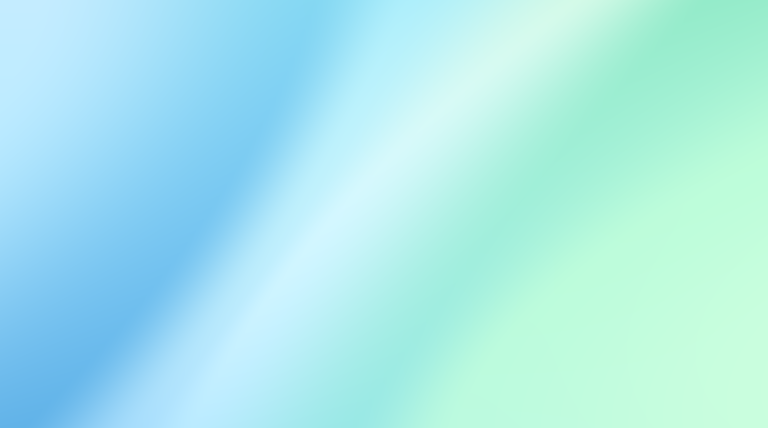
Reproduce this background procedurally as a Shadertoy shader.

```glsl
// Soft diagonal ribbons of pale blue, sky blue, white, mint and green.
// Each ribbon has a curved centre line u(v) and a tint that varies with v;
// neighbouring ribbons are blended from left to right.

// Ribbon centres across the canvas, at its bottom, middle and top.
const vec3 PALE_LINE   = vec3(-0.70, -0.15, 0.05);
const vec3 BLUE_LINE   = vec3( 0.03,  0.27, 0.41);
const vec3 SKY_LINE    = vec3( 0.18, 0.385, 0.53);
const vec3 WHITE_LINE  = vec3( 0.25,  0.44, 0.75);
const vec3 MINT_LINE   = vec3( 0.46, 0.665, 0.92);
const vec3 SPRING_LINE = vec3( 0.59,  0.87, 1.50);
const vec3 LIME_LINE   = vec3( 1.00,  1.25, 2.10);

// Ribbon tints, one column each for bottom, middle and top.
const mat3 PALE_TINT   = mat3(0.68, 0.86, 0.98,  0.72, 0.91, 1.00,  0.77, 0.925, 1.00);
const mat3 BLUE_TINT   = mat3(0.38, 0.70, 0.91,  0.47, 0.78, 0.945, 0.52, 0.845, 0.95);
const mat3 SKY_TINT    = mat3(0.66, 0.87, 0.99,  0.75, 0.94, 0.99,  0.68, 0.935, 0.985);
const mat3 WHITE_TINT  = mat3(0.73, 0.92, 1.00,  0.83, 0.97, 1.00,  0.83, 0.98, 0.91);
const mat3 MINT_TINT   = mat3(0.60, 0.91, 0.90,  0.63, 0.935, 0.855, 0.58, 0.92, 0.79);
const mat3 SPRING_TINT = mat3(0.735, 0.98, 0.875, 0.74, 0.99, 0.855, 0.74, 0.99, 0.85);
const mat3 LIME_TINT   = mat3(0.79, 0.995, 0.87, 0.79, 1.00, 0.87,  0.78, 1.00, 0.87);

const float SOFTNESS = 0.65; // 0: linear blends, 1: fully eased blends

// Quadratic weights of the bottom, middle and top values at height v.
vec3 heightWeights(float v) {
    return vec3((2.0 * v - 1.0) * (v - 1.0),
                4.0 * v * (1.0 - v),
                v * (2.0 * v - 1.0));
}

// Blends towards the next ribbon, then makes its centre the new left limit.
void addRibbon(inout vec3 color, inout float left, float u,
               vec3 line, mat3 tint, vec3 weights) {
    float centre = dot(line, weights);
    float t = clamp((u - left) / (centre - left), 0.0, 1.0);
    float eased = mix(t, t * t * (3.0 - 2.0 * t), SOFTNESS);
    color = mix(color, tint * weights, eased);
    left = centre;
}

void mainImage(out vec4 fragColor, in vec2 fragCoord) {
    vec2 uv = fragCoord / iResolution.xy;
    vec3 weights = heightWeights(uv.y);

    // Pale corner on the left
    vec3 color = PALE_TINT * weights;
    float left = dot(PALE_LINE, weights);

    // Blue valley and the bright ridge
    addRibbon(color, left, uv.x, BLUE_LINE, BLUE_TINT, weights);
    addRibbon(color, left, uv.x, SKY_LINE, SKY_TINT, weights);
    addRibbon(color, left, uv.x, WHITE_LINE, WHITE_TINT, weights);

    // Green side
    addRibbon(color, left, uv.x, MINT_LINE, MINT_TINT, weights);
    addRibbon(color, left, uv.x, SPRING_LINE, SPRING_TINT, weights);
    addRibbon(color, left, uv.x, LIME_LINE, LIME_TINT, weights);

    fragColor = vec4(clamp(color, 0.0, 1.0), 1.0);
}
```
